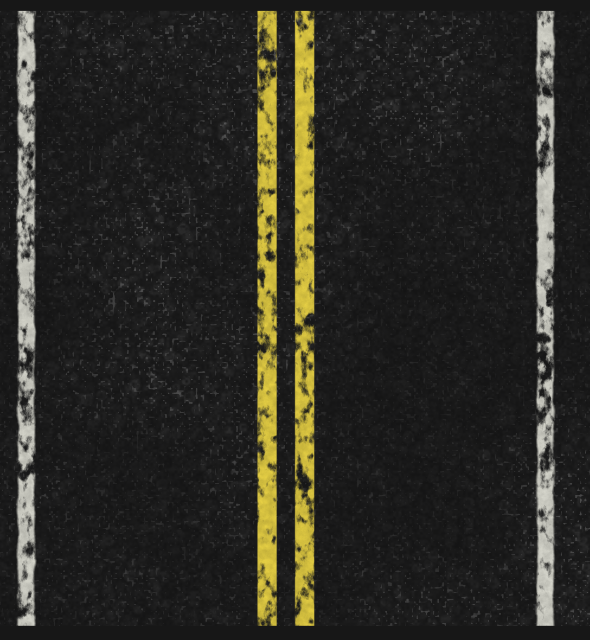
This texture is drawn by a WebGL 2 fragment shader. Its source:

```glsl
#version 300 es
precision highp float;

uniform vec2 u_resolution;
out vec4 fragColor;

const vec3 BORDER = vec3(0.092);
const vec3 TAR = vec3(0.094, 0.094, 0.095);
const vec3 WHITE_PAINT = vec3(0.86, 0.86, 0.82);
const vec3 YELLOW_PAINT = vec3(0.92, 0.83, 0.27);

// Heavily worn spots: centre, then radii
const vec4 WORN[12] = vec4[12](
  vec4(0.452, 0.915, 0.014, 0.055), vec4(0.441, 0.690, 0.007, 0.030),
  vec4(0.443, 0.500, 0.008, 0.040), vec4(0.440, 0.330, 0.007, 0.022),
  vec4(0.527, 0.510, 0.005, 0.050), vec4(0.514, 0.420, 0.010, 0.025),
  vec4(0.516, 0.240, 0.011, 0.030), vec4(0.044, 0.266, 0.013, 0.011),
  vec4(0.044, 0.450, 0.013, 0.020), vec4(0.925, 0.445, 0.014, 0.022),
  vec4(0.925, 0.290, 0.011, 0.022), vec4(0.920, 0.800, 0.011, 0.035));

vec2 hash2(vec2 p) {
  vec3 q = fract(p.xyx * vec3(0.1031, 0.1030, 0.0973));
  q += dot(q, q.yzx + 33.33);
  return fract((q.xx + q.yz) * q.zy);
}

float valueNoise(vec2 p) {
  vec2 i = floor(p);
  vec2 f = fract(p);
  f = f * f * (3.0 - 2.0 * f);
  float low = mix(hash2(i).x, hash2(i + vec2(1, 0)).x, f.x);
  float high = mix(hash2(i + vec2(0, 1)).x, hash2(i + vec2(1, 1)).x, f.x);
  return mix(low, high, f.y);
}

float fbm(vec2 p) {
  float sum = 0.0;
  float gain = 0.5;
  for (int i = 0; i < 4; i++) {
    sum += gain * valueNoise(p);
    p = mat2(1.6, 1.2, -1.2, 1.6) * p + 17.3;
    gain *= 0.5;
  }
  return sum / 0.9375;
}

// Rounded pebbles: x = soft fill, y = rim
vec2 pebbles(vec2 p) {
  vec2 cell = floor(p);
  vec2 stone = vec2(0.0);
  for (int j = -1; j <= 1; j++) {
    for (int i = -1; i <= 1; i++) {
      vec2 id = cell + vec2(i, j);
      vec2 offset = hash2(id);
      vec2 trait = hash2(id + 71.7);
      float radius = mix(0.25, 0.56, trait.x);
      float d = length(p - id - offset) + 0.12 * (valueNoise(p * 4.0) - 0.5);
      float fill = 1.0 - smoothstep(radius - 0.14, radius + 0.06, d);
      float rim = 1.0 - smoothstep(0.03, 0.13, abs(d - radius));
      stone = max(stone, vec2(fill, rim) * mix(0.2, 1.0, trait.y * trait.y));
    }
  }
  return stone;
}

vec3 asphalt(vec2 p) {
  float patchy = smoothstep(0.28, 0.72, fbm(p * 4.5 + 3.0));
  vec2 coarse = pebbles(p * 54.0);
  vec2 small = pebbles(p * 92.0 + 40.0);
  float grain = valueNoise(p * 240.0);
  float speck = smoothstep(0.70, 0.98, valueNoise(p * 270.0 + 9.0));
  float light = coarse.x * (0.016 + 0.065 * grain * patchy) + coarse.y * 0.012;
  light += small.x * 0.020 * grain + speck * mix(0.05, 0.17, patchy);
  light += 0.022 * (grain - 0.5) + 0.010 * (patchy - 0.5);
  return TAR + light;
}

float stripe(float x, float centre, float halfWidth, float soft) {
  return 1.0 - smoothstep(halfWidth - soft, halfWidth + soft, abs(x - centre));
}

float wornAmount(vec2 uv) {
  float sum = 0.0;
  for (int i = 0; i < 12; i++) {
    vec2 d = (uv - WORN[i].xy) / WORN[i].zw;
    sum += exp(-dot(d, d));
  }
  return min(sum, 1.0);
}

// Paint left after chips, scuffs and fine scratches
float paintCover(vec2 p, float worn) {
  float chips = fbm(p * vec2(105.0, 70.0) + 5.0);
  float broad = fbm(p * vec2(26.0, 15.0) + 31.0);
  float level = 0.72 * chips + 0.28 * broad - 0.17 * worn;
  return smoothstep(0.25, 0.53, level);
}

void main() {
  vec2 uv = gl_FragCoord.xy / u_resolution;
  vec2 p = uv * vec2(0.922, 1.0);
  vec3 colour = asphalt(p);

  // Painted lines: ragged white edges, straight yellow pair
  float cover = paintCover(p, wornAmount(uv));
  float fray = 0.006 * (fbm(p * vec2(40.0, 48.0)) - 0.5);
  float white = max(stripe(uv.x + fray, 0.0445, 0.0140, 0.0028),
                    stripe(uv.x + fray, 0.9244, 0.0140, 0.0028));
  float yellow = max(stripe(uv.x, 0.4527, 0.0163, 0.0015),
                     stripe(uv.x, 0.5163, 0.0163, 0.0015));
  float tone = mix(0.82, 1.04, fbm(p * 130.0 + 60.0));
  colour = mix(colour, WHITE_PAINT * tone, white * cover * 0.96);
  colour = mix(colour, YELLOW_PAINT * tone, yellow * cover * 0.96);

  // Plain bands at the top and bottom
  float road = smoothstep(0.0212, 0.0232, uv.y) * (1.0 - smoothstep(0.9820, 0.9840, uv.y));
  fragColor = vec4(mix(BORDER, colour, road), 1.0);
}
```
